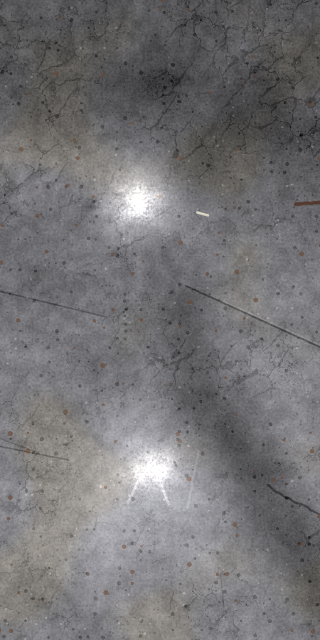
Reproduce this texture procedurally as a WebGL 2 fragment shader.

```glsl
#version 300 es
precision highp float;
// Worn concrete floor: broad tone bands and mottling from gradient noise,
// a soft diagonal shadow and two hot reflections, then hairline cracks,
// pits, grain and a few scratches. Space is x 0..1, y 0..2.
uniform vec2 u_resolution;
out vec4 fragColor;

vec2 hash2(vec2 p) {
  vec3 q = fract(p.xyx * vec3(0.1031, 0.1030, 0.0973));
  q += dot(q, q.yzx + 33.33);
  return fract((q.xx + q.yz) * q.zy);
}

float gradDot(vec2 cell, vec2 f, vec2 corner) {
  float a = 6.2832 * hash2(cell + corner).x;
  return dot(vec2(cos(a), sin(a)), f - corner);
}

// Gradient noise, about -0.7 to 0.7
float noise(vec2 p) {
  vec2 i = floor(p), f = fract(p);
  vec2 u = f * f * f * (f * (f * 6.0 - 15.0) + 10.0);
  return mix(mix(gradDot(i, f, vec2(0)), gradDot(i, f, vec2(1, 0)), u.x),
             mix(gradDot(i, f, vec2(0, 1)), gradDot(i, f, vec2(1)), u.x), u.y);
}

float fbm(vec2 p) {
  float sum = 0.0, amp = 0.6;
  for (int i = 0; i < 5; i++) {
    sum += amp * noise(p);
    p = mat2(1.6, 1.2, -1.2, 1.6) * p + 7.3;
    amp *= 0.56;
  }
  return sum;
}

// Distance to the border between Voronoi cells
float cellBorder(vec2 p) {
  vec2 i = floor(p), f = fract(p);
  float first = 8.0, second = 8.0;
  for (int k = 0; k < 9; k++) {
    vec2 g = vec2(k % 3 - 1, k / 3 - 1);
    float d = length(g + hash2(i + g) - f);
    second = min(second, max(first, d));
    first = min(first, d);
  }
  return second - first;
}

float segment(vec2 p, vec2 a, vec2 b) {
  vec2 d = b - a;
  return length(p - a - d * clamp(dot(p - a, d) / dot(d, d), 0.0, 1.0));
}

float stroke(vec2 p, vec2 a, vec2 b, float width) {
  float soft = 1.0 / u_resolution.x;
  return 1.0 - smoothstep(width - soft * 0.5, width + soft, segment(p, a, b));
}

float blob(vec2 p, vec2 center, vec2 radius) {
  vec2 q = (p - center) / radius;
  return exp(-dot(q, q));
}

// Round pits, one candidate per grid cell
float pits(vec2 p, float scale, float chance) {
  vec2 cell = floor(p * scale), h = hash2(cell + 41.0);
  float r = 0.1 + 0.16 * h.y;
  float d = length(fract(p * scale) - 0.3 - 0.4 * hash2(cell + 9.0));
  float soft = scale / u_resolution.x;
  return step(h.x, chance) * (1.0 - smoothstep(r - soft * 0.4, r + soft * 0.6, d));
}

void main() {
  vec2 p = gl_FragCoord.xy / u_resolution.x;
  p.y *= 2.0 * u_resolution.x / u_resolution.y;
  float mottle = fbm(p * 5.0 + 3.0), fine = fbm(p * 22.0);
  vec2 warped = p + 0.035 * vec2(mottle, fbm(p * 5.0 + 31.0));

  // Broad tone: dark far end, paler near end
  float far = smoothstep(1.4, 1.76, warped.y + 0.24 * p.x - 0.06 + 0.12 * mottle);
  float tone = mix(0.535, 0.445, smoothstep(0.3, 1.3, p.y));
  tone = mix(tone, 0.335, far);
  tone -= 0.05 * smoothstep(0.3, 0.0, p.y) * (1.0 - p.x);
  tone += 0.05 * blob(p, vec2(0.85, 0.98), vec2(0.25, 0.3));
  tone += 0.04 * blob(p, vec2(0.1, 1.5), vec2(0.25, 0.12));
  tone += 0.13 * mottle + 0.11 * fine;

  // Stains
  float stain = blob(warped, vec2(0.47, 1.74), vec2(0.12, 0.05))
    + blob(warped, vec2(0.8, 1.6), vec2(0.16, 0.1))
    + blob(warped, vec2(0.6, 1.42), vec2(0.12, 0.12))
    + 0.8 * blob(warped, vec2(0.2, 0.74), vec2(0.05, 0.04));
  tone -= 0.075 * stain * (0.8 + 1.2 * fine);

  // Soft shadow bending down to the right edge
  float upper = segment(warped, vec2(0.58, 1.0), vec2(0.64, 0.74));
  float lower = segment(warped, vec2(0.63, 0.74), vec2(0.82, 0.5));
  float tail = segment(warped, vec2(0.8, 0.5), vec2(1.04, 0.12));
  float shade = max(0.65 * exp(-upper * upper / 0.009),
    max(exp(-lower * lower / 0.012), 0.95 * exp(-tail * tail / 0.012)));
  tone *= 1.0 - 0.4 * shade;

  // Cracks fade in and out in patches
  float crack = 1.0 - smoothstep(0.02, 0.09, cellBorder(warped * 13.0 + 0.5 * fine));
  tone -= 0.085 * crack * smoothstep(-0.05, 0.3, fbm(p * 4.0 + 17.0) + 0.12 * far);
  float longCrack = 1.0 - smoothstep(0.008, 0.03, cellBorder(warped * 4.0 + 0.35 * fine + 5.0));
  tone -= 0.06 * longCrack * smoothstep(-0.1, 0.2, noise(p * 6.0 + 2.0));

  // Grain and pits
  float grain = noise(p * 115.0) + 0.7 * noise(p * 190.0 + 8.0);
  tone += 0.06 * grain;
  tone -= 0.13 * pits(p, 42.0, 0.09) + 0.09 * pits(p + 0.37, 85.0, 0.08);
  tone += 0.12 * pits(p + 0.71, 65.0, 0.02);

  // Scratches
  tone -= 0.13 * stroke(p, vec2(0.0, 1.09), vec2(0.33, 1.01), 0.0015);
  tone -= 0.17 * stroke(p, vec2(0.58, 1.107), vec2(1.0, 0.915), 0.002);
  tone += 0.07 * stroke(p, vec2(0.7, 1.058), vec2(1.0, 0.922), 0.001);
  tone -= 0.13 * stroke(p, vec2(0.0, 0.605), vec2(0.215, 0.562), 0.0015);
  tone -= 0.09 * stroke(p, vec2(0.0, 0.63), vec2(0.12, 0.585), 0.001);
  tone -= 0.16 * stroke(warped, vec2(0.84, 0.475), vec2(1.01, 0.385), 0.003);
  tone -= 0.1 * stroke(p, vec2(0.69, 0.2), vec2(0.7, 0.1), 0.001);
  tone -= 0.2 * stroke(p, vec2(0.545, 0.556), vec2(0.552, 0.543), 0.003);
  tone += 0.06 * stroke(p, vec2(0.62, 0.59), vec2(0.585, 0.41), 0.003);

  // Colour: cool grey with warm brown patches
  float warm = smoothstep(0.0, 0.35, noise(p * 3.0 + 11.0))
    + 0.9 * blob(warped, vec2(0.77, 1.19), vec2(0.05, 0.06));
  vec3 col = tone * mix(vec3(0.99, 0.99, 1.025), vec3(1.03, 1.0, 0.96), min(warm, 1.0));
  col = mix(col, vec3(0.4, 0.27, 0.19), 0.6 * pits(p + 0.13, 34.0, 0.035));
  float rust = stroke(p + 0.008 * fine, vec2(0.925, 1.362), vec2(1.0, 1.368), 0.005);
  col = mix(col, vec3(0.31, 0.2, 0.15), 0.85 * rust);
  col = mix(col, vec3(0.82, 0.8, 0.74), stroke(p, vec2(0.617, 1.336), vec2(0.65, 1.327), 0.003));

  // Reflections: tight core, wide halo, broken up by the grain
  float core = 0.36 * blob(warped, vec2(0.435, 1.37), vec2(0.075, 0.065))
    + 0.36 * blob(warped, vec2(0.472, 0.54), vec2(0.065, 0.055));
  core += 0.12 * stroke(p, vec2(0.44, 0.51), vec2(0.4, 0.43), 0.003)
    + 0.12 * stroke(p, vec2(0.5, 0.49), vec2(0.53, 0.42), 0.003);
  float halo = 0.23 * blob(p, vec2(0.435, 1.39), vec2(0.15, 0.14))
    + 0.2 * blob(p, vec2(0.46, 0.52), vec2(0.17, 0.17))
    + 0.06 * blob(p, vec2(0.45, 0.36), vec2(0.3, 0.25));
  col += halo * vec3(0.98, 0.98, 1.02);
  col += core * (1.0 + 0.5 * grain + 0.7 * fine) * vec3(1.02, 1.0, 0.96);

  fragColor = vec4(clamp(col, 0.0, 1.0), 1.0);
}
```
